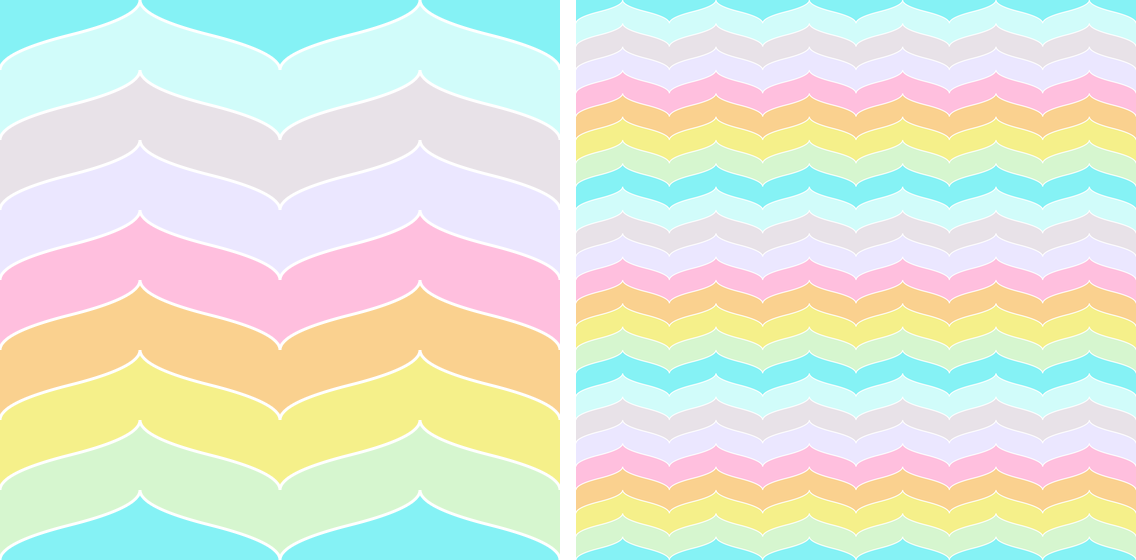
Left, the tile; right, the same tile 3 across and 3 down.
A WebGL 1 fragment shader for this pattern:

```glsl
precision highp float;
// Stacked pastel bands with pointed ogee edges and thin white outlines.

uniform vec2 u_resolution;

const float BANDS = 8.0;          // bands down the canvas; one band is one unit
const float WAVE_PERIOD = 4.0;    // width of one ogee wave in band units
const float HALF_LINE = 0.021;    // half the outline width in band units
const int SEGMENTS = 20;

vec3 bandColor(float band) {
  if (band < 0.5) return vec3(0.84, 0.965, 0.81);  // mint
  if (band < 1.5) return vec3(0.96, 0.94, 0.54);   // lemon
  if (band < 2.5) return vec3(0.98, 0.82, 0.56);   // apricot
  if (band < 3.5) return vec3(1.00, 0.75, 0.87);   // pink
  if (band < 4.5) return vec3(0.92, 0.905, 1.00);  // lavender
  if (band < 5.5) return vec3(0.91, 0.885, 0.91);  // mauve grey
  if (band < 6.5) return vec3(0.82, 0.99, 0.98);   // pale aqua
  return vec3(0.52, 0.95, 0.96);                   // aqua
}

// Runs from -1 in each valley to 1 on each peak.
float foldWave(float x, float period) {
  float halfPeriod = 0.5 * period;
  return abs(mod(x + halfPeriod, period) - halfPeriod) - 1.0;
}

// Ogee edge: shallow in the middle, vertical at both tips.
float ogeeHeight(float u) {
  return 0.5 * sign(u) * (1.0 - sqrt(max(1.0 - abs(u), 0.0)));
}

// The upper half of the same edge as a parametric parabola.
vec2 ogeePoint(float t) {
  return vec2(t * (2.0 - t), 0.5 * t);
}

float segmentDistance(vec2 p, vec2 a, vec2 b) {
  vec2 ab = b - a;
  float h = clamp(dot(p - a, ab) / dot(ab, ab), 0.0, 1.0);
  return length(p - a - h * ab);
}

float ogeeDistance(vec2 p) {
  float nearest = 10.0;
  vec2 start = ogeePoint(0.0);
  for (int i = 1; i <= SEGMENTS; i++) {
    vec2 end = ogeePoint(float(i) / float(SEGMENTS));
    nearest = min(nearest, segmentDistance(p, start, end));
    start = end;
  }
  return nearest;
}

void main() {
  vec2 p = BANDS * gl_FragCoord.xy / u_resolution;
  float pixel = BANDS / min(u_resolution.x, u_resolution.y);

  // Band fill, wrapping from top to bottom.
  float u = foldWave(p.x, WAVE_PERIOD);
  float row = p.y - 0.5 - ogeeHeight(u);
  vec3 color = bandColor(mod(floor(row), BANDS));

  // Outline of the nearest edge, folded about its midpoint, with flat tips.
  vec2 q = vec2(u, p.y - 0.5 - floor(row + 0.5));
  q *= u < 0.0 ? -1.0 : 1.0;
  float outline = max(ogeeDistance(q) - HALF_LINE, q.y - 0.5);
  float coverage = clamp(0.5 - outline / pixel, 0.0, 1.0);

  gl_FragColor = vec4(mix(color, vec3(1.0), coverage), 1.0);
}
```
